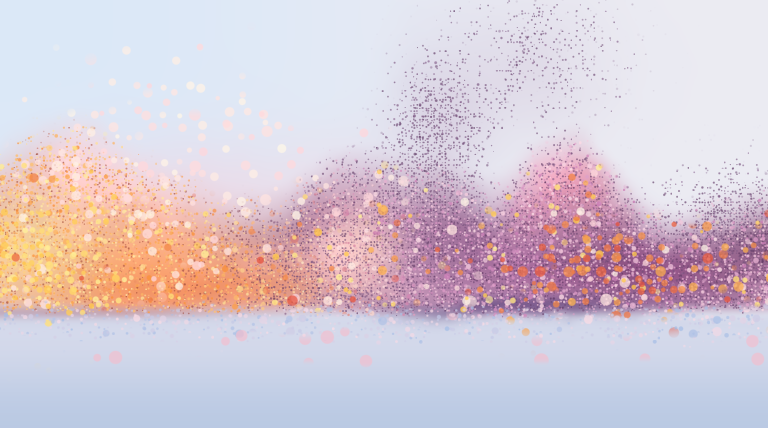
Write a Shadertoy shader that draws this background.

```glsl
float hash(vec2 p) {
    return fract(sin(dot(p, vec2(127.1, 311.7))) * 43758.5453);
}

float noise(vec2 p) {
    vec2 i = floor(p), f = fract(p);
    f = f * f * (3.0 - 2.0 * f);
    return mix(mix(hash(i), hash(i + vec2(1, 0)), f.x),
               mix(hash(i + vec2(0, 1)), hash(i + vec2(1, 1)), f.x), f.y);
}

float fbm(vec2 p) {
    float sum = 0.0, amp = 0.5;
    for (int i = 0; i < 5; i++) {
        sum += amp * noise(p);
        p = mat2(1.6, 1.2, -1.2, 1.6) * p + 7.3;
        amp *= 0.5;
    }
    return sum;
}

float bump(float x, float centre, float width) {
    x = (x - centre) / width;
    return exp(-x * x);
}

float glow(vec2 q, vec2 centre, vec2 radius) {
    q = (q - centre) / radius;
    return exp(-dot(q, q));
}

float cloudTop(float x) {
    return 0.49 + 0.22 * bump(x, 0.09, 0.17) + 0.11 * bump(x, 0.46, 0.09)
         + 0.09 * bump(x, 0.58, 0.07) + 0.17 * bump(x, 0.74, 0.075) + 0.06 * bump(x, 1.0, 0.07);
}

// One jittered disc per cell; radius is in cell units, tone is a random value per disc
float discs(vec2 p, float cells, float radius, float fill, float seed, out float tone) {
    vec2 g = p * cells + seed * 0.37, id = floor(g) + seed * 17.0;
    float r = radius * mix(0.45, 1.0, hash(id + 3.1));
    vec2 jitter = vec2(hash(id + 5.7), hash(id + 9.2)) - 0.5;
    float d = length(fract(g) - 0.5 - jitter * (1.0 - 2.0 * r));
    float soft = 0.8 * cells / iResolution.y;
    tone = hash(id + 13.4);
    return (1.0 - smoothstep(r - soft, r + soft, d)) * smoothstep(0.0, 0.06, fill - hash(id + 21.8));
}

void mainImage(out vec4 fragColor, in vec2 fragCoord) {
    vec2 uv = fragCoord / iResolution.xy;
    vec2 p = fragCoord / iResolution.y;
    float cloudNoise = fbm(p * 5.0);
    vec2 q = uv + 0.09 * (vec2(cloudNoise, fbm(p * 5.0 + 31.0)) - 0.48);
    float tone;

    // Pale sky and blue table
    vec3 col = mix(vec3(0.86, 0.91, 0.97), vec3(0.92, 0.92, 0.95), smoothstep(0.1, 0.8, uv.x));
    vec3 table = mix(vec3(0.73, 0.79, 0.89), vec3(0.83, 0.85, 0.92), smoothstep(0.0, 0.22, uv.y));
    col = mix(table, col, smoothstep(0.24, 0.29, uv.y));
    col = mix(col, vec3(0.96, 0.82, 0.87), 0.5 * glow(q, vec2(0.27, 0.55), vec2(0.2, 0.14)));
    col = mix(col, vec3(0.80, 0.73, 0.82), 0.45 * glow(q, vec2(0.56, 0.72), vec2(0.07, 0.16)));
    col = mix(col, vec3(0.84, 0.80, 0.87), 0.5 * glow(q, vec2(0.68, 0.84), vec2(0.10, 0.16)));

    // Powder cloud with warped patches of colour
    float ground = smoothstep(0.255, 0.295, uv.y + 0.03 * (cloudNoise - 0.5));
    float top = cloudTop(q.x);
    float body = (1.0 - smoothstep(top - 0.12, top + 0.06, q.y)) * ground;
    vec3 powder = mix(vec3(0.96, 0.78, 0.80), vec3(0.80, 0.64, 0.76), smoothstep(0.2, 0.5, q.x));
    powder = mix(powder, vec3(0.96, 0.60, 0.36), 0.9 * glow(q, vec2(0.18, 0.38), vec2(0.20, 0.14)));
    powder = mix(powder, vec3(1.00, 0.85, 0.61), 0.9 * glow(q, vec2(0.02, 0.42), vec2(0.10, 0.13)));
    powder = mix(powder, vec3(0.93, 0.50, 0.30), 0.7 * glow(q, vec2(0.27, 0.33), vec2(0.16, 0.06)));
    powder = mix(powder, vec3(0.67, 0.46, 0.59), 0.7 * glow(q, vec2(0.40, 0.49), vec2(0.09, 0.09)));
    powder = mix(powder, vec3(0.58, 0.38, 0.56), 0.8 * glow(q, vec2(0.62, 0.46), vec2(0.11, 0.15)));
    powder = mix(powder, vec3(0.95, 0.61, 0.71), 0.9 * glow(q, vec2(0.74, 0.58), vec2(0.07, 0.11)));
    powder = mix(powder, vec3(0.55, 0.27, 0.50), 0.9 * glow(q, vec2(0.82, 0.37), vec2(0.18, 0.11)));
    powder = mix(powder, vec3(0.48, 0.27, 0.44), 0.7 * glow(q, vec2(0.99, 0.45), vec2(0.08, 0.09)));
    powder = mix(powder, vec3(0.98, 0.80, 0.76), 0.8 * glow(q, vec2(0.48, 0.41), vec2(0.04, 0.10)));
    powder *= 0.88 + 0.25 * cloudNoise;
    col = mix(col, powder, 0.95 * body);

    // Shadow where the powder meets the table
    col = mix(col, vec3(0.40, 0.30, 0.51), 0.75 * glow(q, vec2(0.68, 0.28), vec2(0.17, 0.028)));
    col = mix(col, vec3(0.67, 0.49, 0.58), 0.5 * bump(uv.y, 0.27, 0.016) * smoothstep(0.5, 0.1, uv.x));

    // Fine dark dust, including the plumes above the cloud
    float plume = 0.6 * glow(q, vec2(0.55, 0.68), vec2(0.06, 0.15))
                + 0.22 * glow(q, vec2(0.70, 0.88), vec2(0.10, 0.17))
                + 0.5 * glow(q, vec2(0.96, 0.50), vec2(0.08, 0.10));
    float dust = plume + body * mix(0.18, 0.5, smoothstep(0.25, 0.45, uv.x));
    vec3 dustColor = mix(vec3(0.60, 0.25, 0.18), vec3(0.34, 0.19, 0.36), smoothstep(0.2, 0.4, uv.x));
    for (float i = 0.0; i < 3.0; i++) {
        float d = discs(p, 150.0 - 35.0 * i, 0.36 - 0.05 * i, dust * (1.0 - 0.3 * i), i + 1.0, tone);
        col = mix(col, dustColor + 0.2 * tone, 0.65 * d);
    }

    // Bright grains, gold at the left and pink at the right
    float warm = smoothstep(0.55, 0.25, uv.x + 0.3 * (uv.y - 0.4));
    for (float i = 0.0; i < 4.0; i++) {
        float d = discs(p, 130.0 - 28.0 * i, 0.34, body * (0.42 - 0.07 * i), i + 6.0, tone);
        vec3 gold = mix(vec3(0.98, 0.56, 0.22), vec3(1.0, 0.94, 0.68), tone);
        vec3 rose = mix(vec3(0.80, 0.50, 0.72), vec3(1.0, 0.88, 0.91), tone);
        col = mix(col, mix(rose, gold, warm), 0.8 * d);
    }

    // Bokeh: cream above the left cloud, yellow at the far left, embers at the right
    float cream = 0.4 * glow(uv, vec2(0.25, 0.64), vec2(0.19, 0.19)) + 0.12 * body;
    float yellow = 0.6 * glow(uv, vec2(0.04, 0.40), vec2(0.09, 0.13)) + 0.10 * body;
    float ember = 0.42 * glow(uv, vec2(0.78, 0.37), vec2(0.18, 0.10)) + 0.07 * body;
    for (float i = 0.0; i < 2.0; i++) {
        float d = discs(p, 25.0 + 9.0 * i, 0.36, cream, i + 11.0, tone);
        col = mix(col, mix(vec3(1.0, 0.84, 0.86), vec3(1.0, 0.97, 0.91), tone), 0.75 * d);
        d = discs(p, 38.0 + 14.0 * i, 0.36, yellow, i + 14.0, tone);
        col = mix(col, mix(vec3(1.0, 0.77, 0.28), vec3(1.0, 0.95, 0.62), tone), 0.8 * d);
        d = discs(p, 28.0 + 12.0 * i, 0.36, ember, i + 17.0, tone);
        col = mix(col, mix(vec3(0.90, 0.32, 0.24), vec3(1.0, 0.72, 0.32), tone), 0.75 * d);
    }

    // Glitter scattered on the table
    float scatter = bump(uv.y, 0.245, 0.035);
    for (float i = 0.0; i < 3.0; i++) {
        float d = discs(p, 95.0 - 31.0 * i, 0.36, scatter * (0.45 - 0.08 * i), i + 20.0, tone);
        col = mix(col, mix(vec3(0.64, 0.74, 0.90), vec3(1.0, 0.87, 0.90), tone), 0.7 * d);
    }
    float blush = discs(p, 20.0, 0.36, 0.22 * bump(uv.y, 0.19, 0.06), 25.0, tone);
    col = mix(col, vec3(0.96, 0.74, 0.80), 0.65 * blush);

    fragColor = vec4(col, 1.0);
}
```
